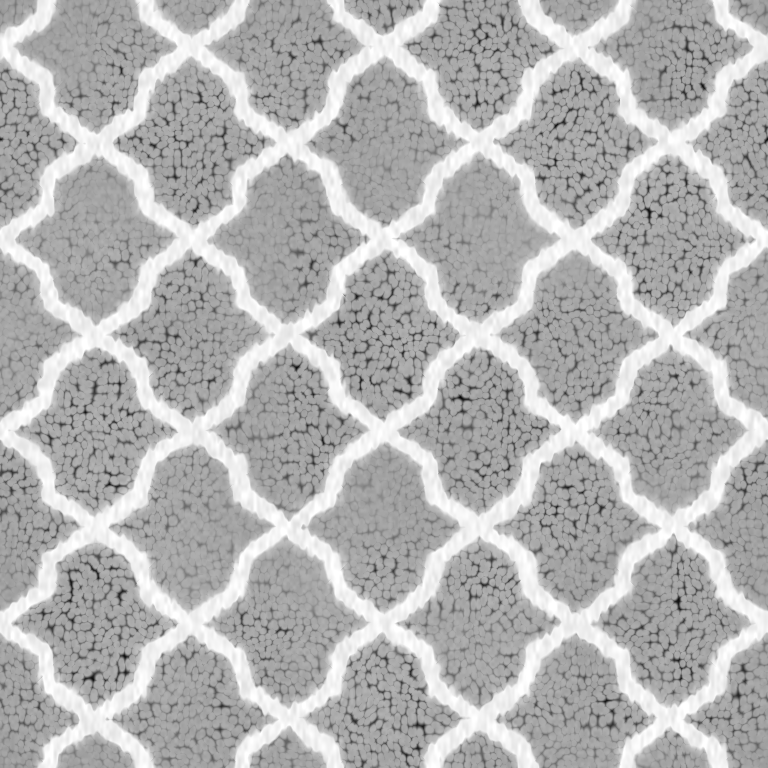
Give the GLSL for this pattern, as a Shadertoy shader.

```glsl
// Shaggy grey rug crossed by a white ogee trellis, 4 by 4 repeats, seamless.
// The trellis is a folded polyline distance; the pile is wrapped cellular noise
// whose pits deepen or fade from tile to tile.

const float REPEATS = 4.0;
const vec2 LATTICE_SHIFT = vec2(0.0, 0.755);
const vec2 SHOULDER = vec2(0.229, 0.163);   // bend of the trellis line
const vec2 MIDPOINT = vec2(0.25, 0.25);     // centre of its steep step
const float HALF_WIDTH = 0.043;

float hash(vec2 p) {
    return fract(sin(dot(p, vec2(127.1, 311.7))) * 43758.5453);
}

// Value noise that wraps after "period" cells across the canvas.
float wrapNoise(vec2 uv, vec2 period) {
    vec2 p = uv * period;
    vec2 i = floor(p);
    vec2 f = fract(p);
    f = f * f * (3.0 - 2.0 * f);
    vec2 a = mod(i, period);
    vec2 b = mod(i + 1.0, period);
    return mix(mix(hash(a), hash(vec2(b.x, a.y)), f.x),
               mix(hash(vec2(a.x, b.y)), hash(b), f.x), f.y);
}

// Distance to the nearest scattered point, wrapping after "period" cells.
float wrapCells(vec2 uv, vec2 period) {
    vec2 p = uv * period;
    vec2 i = floor(p);
    float nearest = 4.0;
    for (int y = -1; y <= 1; y++) {
        for (int x = -1; x <= 1; x++) {
            vec2 cell = i + vec2(x, y);
            vec2 id = mod(cell, period);
            vec2 jitter = vec2(hash(id + 17.3), hash(id + 71.9));
            vec2 d = cell + 0.1 + 0.8 * jitter - p;
            nearest = min(nearest, dot(d, d));
        }
    }
    return sqrt(nearest);
}

float segmentDistance(vec2 p, vec2 a, vec2 b) {
    vec2 ab = b - a;
    return length(p - a - ab * clamp(dot(p - a, ab) / dot(ab, ab), 0.0, 1.0));
}

// Signed distance to the trellis: negative in tiles beside a crossing,
// positive in tiles above or below one.
float trellis(vec2 g) {
    vec2 p = abs(fract(g + 0.5) - 0.5);
    float flip = 1.0;
    if (p.x + p.y > 0.5) {
        p = 0.5 - p;
        flip = -1.0;
    }
    float d = min(segmentDistance(p, vec2(0.0), SHOULDER),
                  segmentDistance(p, SHOULDER, MIDPOINT));
    vec2 rise = MIDPOINT - SHOULDER;
    float path = max(p.x * SHOULDER.y / SHOULDER.x,
                     SHOULDER.y + (p.x - SHOULDER.x) * rise.y / rise.x);
    return d * flip * (p.y < path ? -1.0 : 1.0);
}

// Random value of the tile on the given side of the trellis.
float tileRandom(vec2 g, float side) {
    vec2 id = side < 0.0 ? vec2(floor(g.x) + 0.5, floor(g.y + 0.5))
                         : vec2(floor(g.x + 0.5), floor(g.y) + 0.5);
    return hash(mod(id, REPEATS) + 5.3);
}

// Grey pile: rounded lumps with dark pits where they meet.
float pileShade(vec2 uv, float roughness) {
    vec2 bend = vec2(wrapNoise(uv, vec2(22.0)), wrapNoise(uv, vec2(26.0))) - 0.5;
    float gap = smoothstep(0.38, 0.95, wrapCells(uv + 0.012 * bend, vec2(124.0, 106.0)));
    float pits = mix(0.55, 1.35, wrapNoise(uv, vec2(62.0)));
    float grain = wrapNoise(uv, vec2(240.0, 200.0)) - 0.5;
    float tone = wrapNoise(uv, vec2(9.0)) - 0.5;
    float depth = mix(0.10, 0.50, roughness) * pits;
    return 0.645 + 0.02 * roughness + 0.04 * tone + 0.06 * grain - depth * gap;
}

// White yarn: short upright tufts with faint shadows.
float yarnShade(vec2 uv, float tuft) {
    float strand = wrapNoise(uv, vec2(250.0, 110.0));
    return 0.87 + 0.09 * tuft + 0.08 * strand;
}

void mainImage(out vec4 fragColor, in vec2 fragCoord) {
    vec2 uv = fragCoord / iResolution.xy;
    float pixel = REPEATS / min(iResolution.x, iResolution.y);

    // Trellis with a slight hand-made wobble
    vec2 wobble = vec2(wrapNoise(uv, vec2(30.0)), wrapNoise(uv, vec2(34.0))) - 0.5;
    vec2 g = uv * REPEATS - LATTICE_SHIFT + 0.02 * wobble;
    float side = trellis(g);
    float d = abs(side);

    // Roughness differs per tile and drifts inside it
    float drift = wrapNoise(uv, vec2(12.0));
    float roughness = smoothstep(0.15, 0.85, 0.6 * tileRandom(g, side) + 0.75 * drift);
    roughness *= mix(0.5, 1.0, smoothstep(0.04, 0.12, d));

    // Ragged yarn edge and pale fuzz around it
    float tuft = wrapNoise(uv, vec2(180.0, 76.0));
    float edge = d + 0.030 * (tuft - 0.5);
    float soft = max(0.010, pixel);
    float yarn = 1.0 - smoothstep(HALF_WIDTH - soft, HALF_WIDTH + soft, edge);
    float fuzz = 0.10 * (1.0 - smoothstep(HALF_WIDTH, HALF_WIDTH + 0.045, edge));

    float shade = mix(pileShade(uv, roughness) + fuzz, yarnShade(uv, tuft), yarn);
    fragColor = vec4(vec3(clamp(shade, 0.0, 1.0)), 1.0);
}
```
